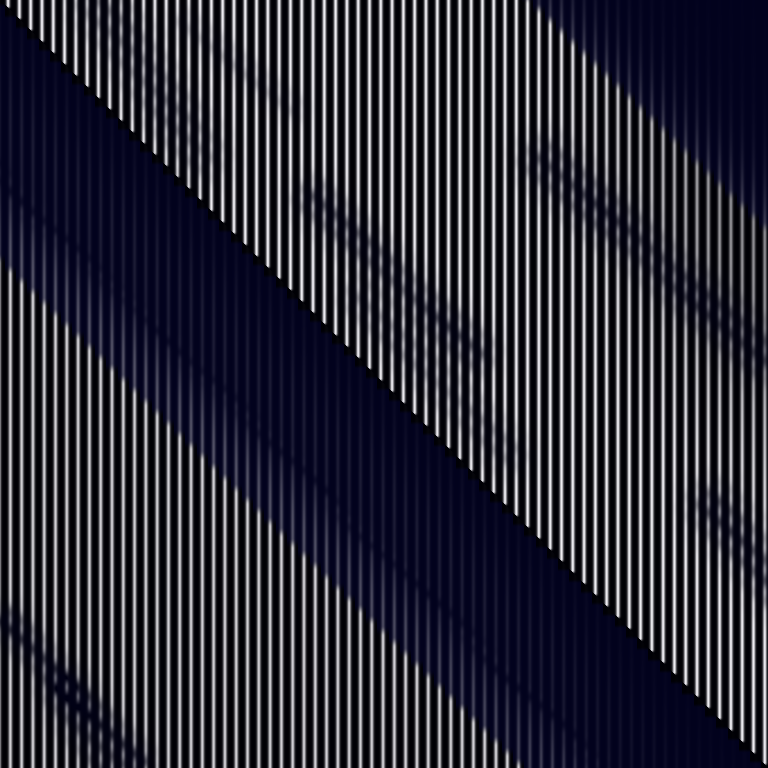
Write a three.js fragment shader that draws this pattern.

```glsl
// Fine pale vertical lines cut by a dark diagonal band, with smoky dotted smudges.
#define LINES 68.0
#define LINE_WIDTH 0.17
#define LINE_PHASE 0.717
#define BAND_SHIFT 0.20
#define DOT_ROWS 35.0
#define UPPER_LIGHT 0.95
#define LOWER_LIGHT 0.83
#define NAVY vec3(0.008, 0.008, 0.115)
#define BLACK vec3(0.0, 0.0, 0.018)
#define PALE vec3(0.985, 0.98, 1.0)

varying vec2 vUv;

// Soft streak around the segment from a to b
float streak(vec2 p, vec2 a, vec2 b, float radius) {
  vec2 ab = b - a;
  float t = clamp(dot(p - a, ab) / dot(ab, ab), 0.0, 1.0);
  float d = length(p - a - t * ab) / radius;
  return exp(-d * d);
}

// Irregular variation from layered sines, about -1 to 1
float ripple(vec2 p) {
  return 0.5 * sin(p.x * 19.0 + 2.0 * sin(p.y * 13.0))
       + 0.3 * sin(p.y * 37.0 - p.x * 23.0)
       + 0.2 * sin(p.x * 71.0 + p.y * 53.0);
}

float smudges(vec2 p) {
  float s = 0.45 * streak(p, vec2(0.13, 1.00), vec2(0.26, 0.80), 0.035);
  s += 0.30 * streak(p, vec2(0.24, 0.97), vec2(0.38, 0.86), 0.018);
  s += 0.60 * streak(p, vec2(0.41, 0.74), vec2(0.62, 0.54), 0.026);
  s += 0.45 * streak(p, vec2(0.47, 0.61), vec2(0.66, 0.41), 0.026);
  s += 0.65 * streak(p, vec2(0.71, 0.79), vec2(0.99, 0.54), 0.032);
  s += 0.70 * streak(p, vec2(0.93, 0.34), vec2(1.01, 0.24), 0.032);
  s += 0.75 * streak(p, vec2(0.01, 0.19), vec2(0.18, 0.01), 0.020);
  s += 0.55 * streak(p, vec2(0.08, 0.10), vec2(0.14, 0.00), 0.025);
  return clamp(s * (1.0 + 0.25 * ripple(p)), 0.0, 1.0);
}

void main() {
  // Line cells; those below the diagonal sit slightly to the right
  float below = step(vUv.x + vUv.y, 1.0);
  float phase = LINE_PHASE + BAND_SHIFT * below;
  float cell = vUv.x * LINES - phase + 0.5;
  float id = floor(cell);
  float across = (fract(cell) - 0.5) / LINE_WIDTH;
  float line = exp(-across * across);
  float centre = (id + phase) / LINES;

  // Heights above the three diagonal boundaries, stepped per line
  float middle = centre + vUv.y - 1.0;
  float lower = 0.97 * centre + vUv.y - 0.662;
  float corner = 0.965 * centre + vUv.y - 1.665;

  float upperLit = smoothstep(-0.002, 0.003, middle) * (1.0 - below);
  float cornerLit = 1.0 - smoothstep(-0.008, 0.008, corner);
  float lowerLit = 1.0 - smoothstep(-0.007, 0.007, lower);

  // Brightness of the lit lines, greying toward the upper right
  float greying = smoothstep(0.66, 1.0, vUv.x) * smoothstep(-0.5, 0.0, corner);
  float light = upperLit * cornerLit * UPPER_LIGHT * (1.0 - 0.42 * greying)
              + lowerLit * LOWER_LIGHT;

  // Smudges break the lines into dots
  float smudge = smudges(vUv);
  float dots = 0.5 + 0.5 * sin(6.2832 * DOT_ROWS * vUv.y + 2.6 * id);
  light *= 1.0 - smudge * (0.55 + 0.5 * dots);

  // Faint lines inside the band and the dark corner
  float haze = 1.0 - smoothstep(0.015, 0.14, lower);
  float speck = exp(-pow((lower - 0.105 + 0.012 * ripple(vUv)) / 0.013, 2.0));
  float ghost = 0.025 + 0.075 * smoothstep(0.0, -0.16, middle);
  ghost *= 1.0 - 0.7 * smoothstep(0.62, 0.95, vUv.x);
  ghost += 0.22 * haze * (1.0 - 0.3 * smoothstep(0.3, 0.7, vUv.x));
  ghost *= 1.0 - 0.7 * speck * dots;
  float inBand = below * (1.0 - lowerLit);
  float inCorner = (1.0 - below) * (1.0 - cornerLit);
  light += inBand * ghost + inCorner * 0.26 * exp(-max(corner, 0.0) / 0.055);

  // Black gaps between lit lines, reaching just under the cut ends
  float gapTop = smoothstep(-0.011, -0.005, middle) * cornerLit;
  float gaps = max(gapTop, lowerLit) * (1.0 - 0.65 * smudge);
  vec3 ground = mix(NAVY, BLACK, gaps);
  gl_FragColor = vec4(mix(ground, PALE, clamp(light * line, 0.0, 1.0)), 1.0);
}
```
